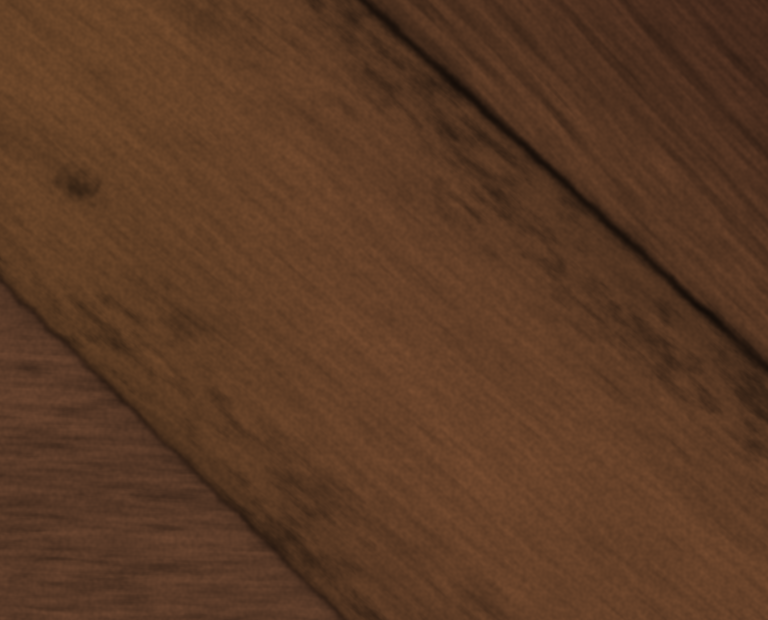
A Shadertoy shader for this texture:

```glsl
// Three dark wooden planks meeting at diagonal seams, in soft low light.
// Each plank is gradient noise stretched along its own grain direction;
// worn blotches gather near the seams of the wide middle plank.

vec2 hashGradient(vec2 cell) {
    vec3 h = fract(cell.xyx * vec3(0.1031, 0.1030, 0.0973));
    h += dot(h, h.yzx + 33.33);
    float angle = 6.2832 * fract((h.x + h.y) * h.z);
    return vec2(cos(angle), sin(angle));
}

float gradientNoise(vec2 p) {
    vec2 i = floor(p), f = p - i;
    vec2 u = f * f * f * (f * (f * 6.0 - 15.0) + 10.0);
    float a = dot(hashGradient(i), f);
    float b = dot(hashGradient(i + vec2(1, 0)), f - vec2(1, 0));
    float c = dot(hashGradient(i + vec2(0, 1)), f - vec2(0, 1));
    float d = dot(hashGradient(i + vec2(1, 1)), f - vec2(1, 1));
    return 1.4 * mix(mix(a, b, u.x), mix(c, d, u.x), u.y);
}

float fbm(vec2 p) {
    float sum = 0.0, amplitude = 0.6;
    for (int i = 0; i < 4; i++) {
        sum += amplitude * gradientNoise(p);
        p = p * 1.93 + vec2(17.3, 9.1);
        amplitude *= 0.5;
    }
    return sum;
}

// x runs along the grain, y across it
vec2 grainSpace(vec2 p, float angle) {
    vec2 along = vec2(cos(angle), sin(angle));
    return vec2(dot(p, along), dot(p, vec2(-along.y, along.x)));
}

// Brightness of plain grain: broad tone, long fibres, thin hairs, few pores
float grainTone(vec2 g, float strength) {
    g.y += 0.006 * gradientNoise(g * vec2(3.0, 5.0));
    float broad = 0.10 * fbm(g * vec2(1.5, 7.0));
    float fibres = 0.13 * fbm(g * vec2(3.5, 46.0));
    float hairs = 0.09 * gradientNoise(g * vec2(13.0, 105.0) + 70.0);
    float pores = 0.10 * smoothstep(0.3, 0.8, gradientNoise(g * vec2(10.0, 75.0) + 40.0));
    return 1.0 + broad + strength * (fibres + hairs - pores);
}

vec3 middlePlank(vec2 p, float toUpper, float toLower) {
    vec2 g = grainSpace(p, -0.71);
    float tone = grainTone(g, 0.72);

    // Worn, dirty blotches along both edges, broken up by fine streaks
    float edge = 0.05 * gradientNoise(g * vec2(3.0, 6.0) + 2.0);
    float wear = smoothstep(0.27, 0.05, toUpper + edge)
               + 0.95 * smoothstep(0.25, 0.04, toLower + edge);
    float blotch = fbm(g * vec2(4.0, 11.0) + 3.7) + 0.8 * fbm(g * vec2(17.0, 46.0));
    tone -= wear * (0.11 + 0.34 * smoothstep(-0.25, 0.75, blotch));

    // One small smoky knot
    vec2 k = grainSpace(p - vec2(0.126, 0.70), -0.6) / vec2(0.030, 0.021);
    k += 0.7 * vec2(gradientNoise(p * 60.0), gradientNoise(p * 60.0 + 8.0));
    tone -= 0.34 * exp(-dot(k, k));

    vec3 wood = mix(vec3(0.400, 0.260, 0.153), vec3(0.396, 0.253, 0.159),
                    smoothstep(0.1, 0.7, p.x));
    return wood * tone;
}

vec3 rightPlank(vec2 p, float fromSeam) {
    vec2 g = grainSpace(p, -0.82);
    float tone = grainTone(g + 5.0, 1.15);
    tone -= 0.16 * smoothstep(0.0, 0.55, gradientNoise(g * vec2(1.6, 40.0) + 11.0));
    vec3 wood = mix(vec3(0.355, 0.225, 0.143), vec3(0.275, 0.168, 0.113),
                    smoothstep(0.02, 0.40, fromSeam));
    return wood * tone;
}

vec3 leftPlank(vec2 p) {
    vec2 g = grainSpace(p, -0.03);
    float tone = grainTone(g + 9.0, 1.2);
    float stain = fbm(g * vec2(4.0, 17.0) + 21.0) + 0.4 * fbm(g * vec2(14.0, 50.0));
    tone -= 0.26 * smoothstep(0.0, 0.7, stain);
    return vec3(0.352, 0.229, 0.157) * tone;
}

void mainImage(out vec4 fragColor, in vec2 fragCoord) {
    vec2 p = fragCoord / iResolution.y;
    p.x *= 1.2367 * iResolution.y / iResolution.x;

    // Signed distances to the slightly ragged seams
    float ragged = 0.005 * fbm(p * 22.0);
    float upper = dot(p, vec2(0.673, 0.739)) - 1.132 + ragged;
    float lower = dot(p, vec2(0.702, 0.712)) - 0.391 + ragged;

    // Planks
    vec3 color = middlePlank(p, -upper, lower);
    color = mix(color, rightPlank(p, upper), smoothstep(-0.004, 0.004, upper));
    color = mix(leftPlank(p), color, smoothstep(-0.004, 0.004, lower));

    // Dark gaps of uneven depth with a soft shadow around them
    float depth = 0.86 + 0.25 * gradientNoise(p * 13.0);
    float upperGap = exp(-pow(upper / 0.0080, 2.0));
    float lowerGap = exp(-pow(lower / 0.0060, 2.0));
    color *= 1.0 - 0.24 * exp(-abs(upper) / 0.020);
    color *= 1.0 - 0.16 * exp(-abs(lower) / 0.018);
    color = mix(color, vec3(0.085, 0.052, 0.032), min(depth, 1.0) * upperGap);
    color = mix(color, vec3(0.135, 0.083, 0.054), 0.65 * depth * lowerGap);

    // Fine mottling of the surface
    color *= 1.0 + 0.06 * gradientNoise(p * 80.0) + 0.06 * gradientNoise(p * 150.0);
    fragColor = vec4(color, 1.0);
}
```
